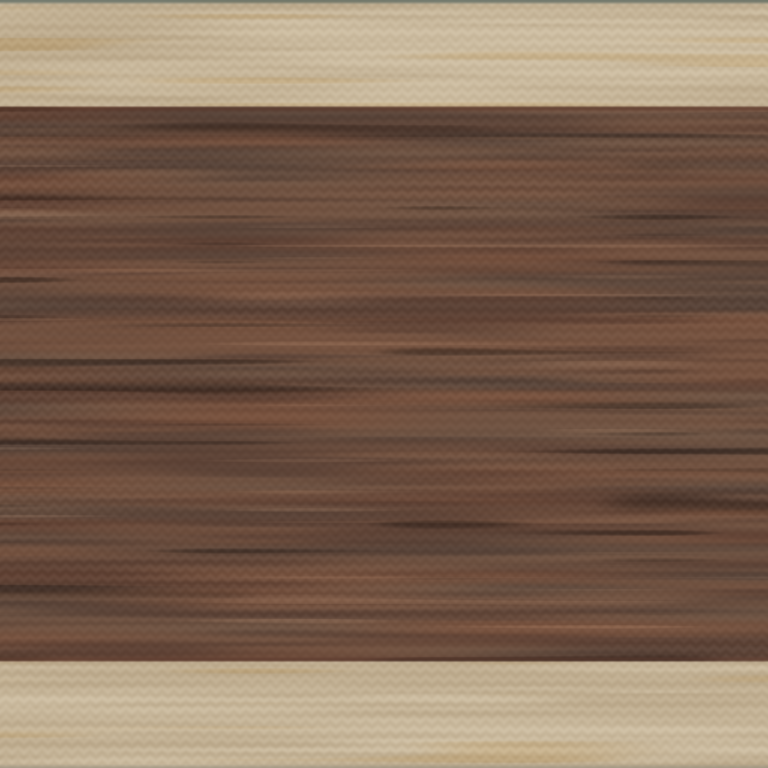
A WebGL 1 fragment shader for this texture:

```glsl
precision highp float;

uniform vec2 u_resolution;

float hash(vec2 p) {
  vec3 q = fract(vec3(p.xyx) * 0.1031);
  q += dot(q, q.yzx + 33.33);
  return fract((q.x + q.y) * q.z);
}

float noise(vec2 p) {
  vec2 cell = floor(p);
  vec2 f = fract(p);
  f = f * f * (3.0 - 2.0 * f);
  float low = mix(hash(cell), hash(cell + vec2(1.0, 0.0)), f.x);
  float high = mix(hash(cell + vec2(0.0, 1.0)), hash(cell + 1.0), f.x);
  return mix(low, high, f.y);
}

// Long horizontal fibres, from broad bands to thin threads
float fibres(vec2 p) {
  float sum = 0.0;
  float weight = 0.4;
  vec2 scale = vec2(2.0, 32.0);
  for (int i = 0; i < 4; i++) {
    sum += weight * (noise(p * scale + float(i) * 17.3) - 0.5);
    scale *= vec2(1.45, 1.8);
    weight *= 0.85;
  }
  return sum;
}

// Fine rows of zigzag stitches, signed around zero
float weave(vec2 p) {
  float zigzag = abs(fract(p.x * 64.0) - 0.5);
  return cos(6.28318 * (p.y * 76.0 + zigzag * 0.8));
}

vec3 darkCloth(vec2 p, float stitch) {
  float grain = fibres(p);
  vec3 color = mix(vec3(0.36, 0.262, 0.215), vec3(0.45, 0.327, 0.257),
                   smoothstep(-0.22, 0.22, grain));

  // Rust and grey tints along the threads
  float tint = noise(p * vec2(3.0, 60.0) + 41.0) - 0.5;
  color += tint * vec3(0.045, -0.005, -0.02);

  // Sparse dark streaks and thin pale threads
  float streak = smoothstep(0.72, 0.95, noise(p * vec2(3.5, 85.0) + 73.0));
  float thread = smoothstep(0.75, 0.97, noise(p * vec2(2.5, 125.0) + 109.0));
  color *= 1.0 - 0.28 * streak;
  color += 0.065 * thread * vec3(1.0, 0.85, 0.68);

  float stitchDepth = 0.008 + 0.014 * noise(p * vec2(3.0, 20.0) + 5.0);
  return color + stitch * stitchDepth;
}

vec3 paleCloth(vec2 p, float stitch) {
  float grain = fibres(p + 9.0);
  vec3 color = mix(vec3(0.745, 0.675, 0.56), vec3(0.8, 0.738, 0.63),
                   smoothstep(-0.25, 0.25, grain));
  float straw = smoothstep(0.6, 0.95, noise(p * vec2(3.0, 95.0) + 57.0));
  color -= straw * vec3(0.02, 0.045, 0.085);
  return color + stitch * vec3(0.018, 0.02, 0.022);
}

void main() {
  vec2 uv = gl_FragCoord.xy / u_resolution;
  float stitch = weave(uv);

  // Wide brown band between two cream borders
  float bandDistance = abs(uv.y - 0.5) - 0.361;
  float pale = smoothstep(-0.002, 0.002, bandDistance);
  vec3 color = mix(darkCloth(uv, stitch), paleCloth(uv, stitch), pale);

  // Reddish shadow just inside the seams
  float seam = exp(-pow((bandDistance + 0.003) / 0.003, 2.0));
  color = mix(color, vec3(0.36, 0.22, 0.17), 0.5 * seam);

  // Grey-green hem at the outer edges
  float topHem = smoothstep(0.993, 0.999, uv.y);
  float bottomHem = 1.0 - smoothstep(0.0, 0.006, uv.y);
  color = mix(color, vec3(0.4, 0.44, 0.4), 0.85 * topHem);
  color = mix(color, vec3(0.6, 0.57, 0.5), 0.7 * bottomHem);

  gl_FragColor = vec4(color, 1.0);
}
```
